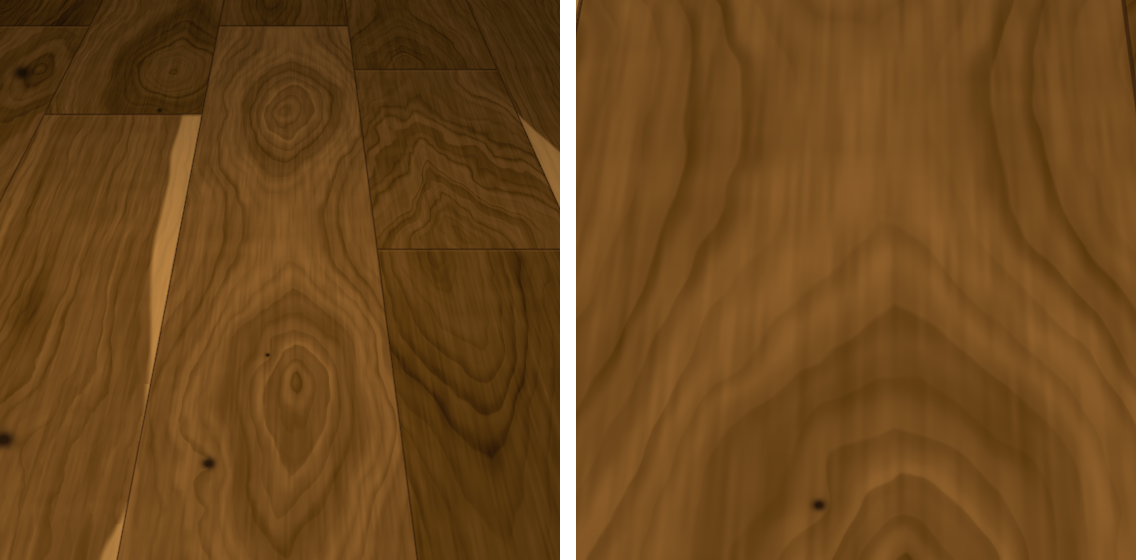
Left, the full canvas; right, a detail of the centre.
A WebGL 2 fragment shader for this texture:

```glsl
#version 300 es
precision highp float;
// Walnut plank floor in perspective, with ring figure, knots and pale sapwood.
uniform vec2 u_resolution;
out vec4 fragColor;

#define VANISH vec2(0.529, 1.676)  // vanishing point of the long seams
#define PLANK_WIDTH 0.32
#define LANE_SHIFT 0.191
#define SEAM_WIDTH 0.0013
#define RING_DENSITY 15.0
#define RING_DEPTH 0.34
#define WARP 0.10
#define FIBRE 0.16
#define RIPPLE 0.13
#define TOP_SHADE 0.73

const vec3 UMBER = vec3(0.17, 0.09, 0.03);
const vec3 DARK = vec3(0.27, 0.16, 0.03);
const vec3 BROWN = vec3(0.35, 0.22, 0.05);
const vec3 WALNUT = vec3(0.42, 0.27, 0.10);
const vec3 HONEY = vec3(0.50, 0.33, 0.14);
const vec3 SAPWOOD = vec3(0.69, 0.49, 0.25);

// Cross joints per lane, measured in inverse depth.
const float NEAR_JOINT[5] = float[](1.385, 1.136, 1.385, 0.892, 0.0);
const float SHORT_JOINT = 1.25;
// Ring figure per board: centre across, centre along, arch strength, period.
const vec4 FIGURE[10] = vec4[](
  vec4(0.80, 1.24, 0.30, 0.50), vec4(0.20, 1.50, 0.10, 0.60),
  vec4(-0.30, 0.69, 0.04, 0.90), vec4(0.74, 1.26, 0.30, 0.50),
  vec4(0.55, 0.712, 0.24, 0.436), vec4(0.40, 1.50, 0.10, 0.60),
  vec4(0.33, 0.88, 0.32, 0.70), vec4(0.40, 0.88, 1.10, 0.75),
  vec4(0.36, 1.26, 0.30, 0.40), vec4(-0.60, 1.00, 0.03, 0.80));
const float TONE[10] = float[](0.55, 0.22, 0.72, 0.53, 0.75, 0.43, 0.55, 0.58, 0.50, 0.57);
// Knots: centre and radius on the canvas.
const vec3 KNOT[5] = vec3[](vec3(0.372, 0.172, 0.020), vec3(0.478, 0.366, 0.007),
  vec3(0.285, 0.803, 0.008), vec3(0.007, 0.215, 0.034), vec3(0.040, 0.870, 0.024));

float hash(vec2 p) {
  vec3 q = fract(p.xyx * vec3(0.1031, 0.1030, 0.0973));
  q += dot(q, q.yzx + 33.33);
  return fract((q.x + q.y) * q.z);
}

float noise(vec2 p) {
  vec2 i = floor(p), f = fract(p);
  f = f * f * (3.0 - 2.0 * f);
  return mix(mix(hash(i), hash(i + vec2(1, 0)), f.x),
             mix(hash(i + vec2(0, 1)), hash(i + vec2(1, 1)), f.x), f.y);
}

float fbm(vec2 p) {
  float sum = 0.0, amp = 0.5;
  for (int i = 0; i < 4; i++) {
    sum += amp * noise(p);
    p = p * 2.03 + 17.1;
    amp *= 0.5;
  }
  return sum;
}

vec3 palette(float t) {
  t = clamp(t, 0.0, 1.12) * 4.0;
  vec3 c = mix(UMBER, DARK, clamp(t, 0.0, 1.0));
  c = mix(c, BROWN, clamp(t - 1.0, 0.0, 1.0));
  c = mix(c, WALNUT, clamp(t - 2.0, 0.0, 1.0));
  return mix(c, HONEY, clamp(t - 3.0, 0.0, 1.5));
}

// Nested ovals and hourglasses, as cut from a wavering trunk.
float figure(vec2 p, vec4 fig, float seed) {
  float warp = WARP * (1.0 + fig.z);
  p.x += warp * 1.6 * (fbm(vec2(p.x * 2.5, p.y * 9.0) + seed) - 0.47);
  p.y += warp * 0.7 * (fbm(vec2(p.x * 3.0, p.y * 7.0) + seed + 40.0) - 0.47);
  float arch = sin(3.14159 * (p.y - fig.y) / fig.w);
  float across = p.x - fig.x;
  return sqrt(across * across + fig.z * arch * arch + 0.001) + 0.25 * abs(across);
}

void main() {
  vec2 uv = gl_FragCoord.xy / u_resolution;
  float pixel = 1.0 / min(u_resolution.x, u_resolution.y);

  // Floor coordinates and board selection.
  float depth = VANISH.y - uv.y;
  float along = 1.0 / depth;
  float lanePos = ((uv.x - VANISH.x) * along + LANE_SHIFT) / PLANK_WIDTH;
  int lane = int(clamp(floor(lanePos) + 2.0, 0.0, 4.0));
  float across = lanePos - float(lane - 2);
  int board = lane * 2 + int(step(NEAR_JOINT[lane], along));
  if (lane == 3 && along > SHORT_JOINT) board++;
  float seed = float(board) * 13.7;

  // Knots push the rings aside and darken their hearts.
  float rings = figure(vec2(across, along), FIGURE[board], seed);
  float heart = 0.0;
  for (int i = 0; i < 5; i++) {
    vec2 d = (uv - KNOT[i].xy) * vec2(0.9, 1.1);
    float r = KNOT[i].z;
    float reach = length(d) * (0.65 + 0.7 * fbm(uv * 22.0 + float(i) * 9.0));
    rings += 7.0 * r * exp(-reach / (3.2 * r));
    heart += exp(-pow(reach / (0.45 * r), 2.0));
  }

  // Ring bands, thin latewood lines, fibres and cross-grain ripple.
  float s = rings * RING_DENSITY;
  float phase = fract(s);
  float late = smoothstep(0.45, 0.9, phase) * (1.0 - smoothstep(0.9, 1.0, phase));
  float tone = TONE[board] + 0.06;
  tone += RING_DEPTH * (noise(vec2(s * 0.6, seed)) + 0.7 * noise(vec2(s * 2.3, seed + 5.0)) - 0.85);
  tone -= RING_DEPTH * 0.75 * late * noise(vec2(s * 0.9, along * 7.0 + seed));
  tone += FIBRE * (noise(vec2(across * 95.0, along * 34.0) + seed) - 0.5);
  tone += FIBRE * (noise(vec2(across * 34.0, along * 11.0) + seed) - 0.5);
  tone += RIPPLE * (fbm(vec2(across * 3.0, along * 55.0) + seed) - 0.47);
  vec2 streak = uv - vec2(0.05, 0.45);
  streak.x -= 0.32 * streak.y + 0.03 * (fbm(uv * 14.0) - 0.5);
  tone -= 0.38 * exp(-dot(streak * streak, vec2(2000.0, 120.0)));
  vec3 color = mix(palette(tone), UMBER * 0.6, min(heart, 0.85));

  // Sapwood tapers along two board edges.
  float wobble = 0.025 * (noise(vec2(along * 18.0, 3.0)) - 0.5);
  float sapWidth = 0.0, edge = 1.0 - across;
  if (board == 2) sapWidth = 0.13 * smoothstep(0.67, 0.93, along) + 0.06 * (1.0 - smoothstep(0.59, 0.64, along));
  if (lane == 4) {
    sapWidth = clamp(1.67 * (1.14 - along), 0.0, 0.4);
    edge = across;
  }
  float sap = (1.0 - smoothstep(-0.018, 0.012, edge - sapWidth - wobble * step(0.02, sapWidth))) * step(0.001, sapWidth);
  color = mix(color, SAPWOOD * (0.9 + 0.15 * tone), sap * 0.92);

  // Seams and end joints, with a faint lit bevel at the ends.
  float side = min(across, 1.0 - across) * PLANK_WIDTH * depth;
  float end = (along - NEAR_JOINT[lane]) * depth * depth;
  float shortEnd = (along - SHORT_JOINT) * depth * depth;
  if (lane == 3 && abs(shortEnd) < abs(end)) end = shortEnd;
  float gap = min(side, abs(end));
  float bevel = 1.0 - smoothstep(0.0, SEAM_WIDTH + pixel, abs(end + 2.0 * SEAM_WIDTH));
  color = mix(color, HONEY, 0.35 * bevel);
  color = mix(color, UMBER, 0.6 * (1.0 - smoothstep(SEAM_WIDTH - pixel, SEAM_WIDTH + pixel, gap)));

  // Light fades toward the far end and the right side.
  color *= mix(1.03, TOP_SHADE, smoothstep(0.5, 1.0, uv.y));
  color *= 1.0 - 0.08 * smoothstep(0.65, 1.0, uv.x);
  fragColor = vec4(color, 1.0);
}
```
